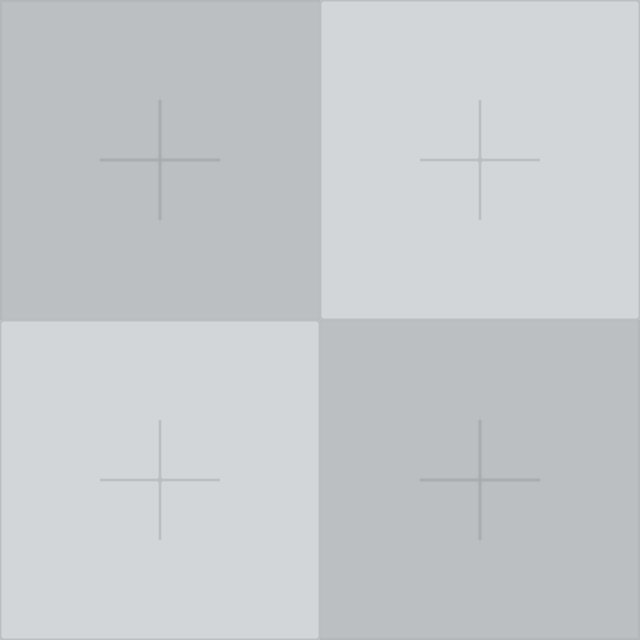
This pattern is drawn by a WebGL 1 fragment shader. Its source:

```glsl
precision highp float;
// Two by two checker of pale grey tiles, each engraved with a thin plus sign.
// Light tiles are rounded boxes set in grey seams; dark tiles have a faint rim.
// All shapes are distance functions measured in cell units.

uniform vec2 u_resolution;

#define CELLS 2.0
#define LIGHT_TILE vec3(0.825, 0.841, 0.852)
#define DARK_TILE vec3(0.735, 0.750, 0.760)
#define GROOVE_SHADE 0.89
#define SEAM_INSET 0.0046
#define CORNER_RADIUS 0.0090
#define ARM_LENGTH 0.1875
#define ARM_HALF_WIDTH 0.0043
#define ARM_FILLET 0.0080
#define DARK_SOFTNESS 0.0035
#define OUTER_RIM 0.06
#define INNER_RIM 0.015

float roundedBox(vec2 p, vec2 halfSize, float radius) {
  vec2 q = abs(p) - halfSize + radius;
  return length(max(q, 0.0)) + min(max(q.x, q.y), 0.0) - radius;
}

float smoothUnion(float a, float b, float k) {
  float h = max(k - abs(a - b), 0.0) / k;
  return min(a, b) - 0.25 * h * h * k;
}

float plusSign(vec2 p) {
  vec2 arm = vec2(ARM_LENGTH, ARM_HALF_WIDTH);
  float across = roundedBox(p, arm, ARM_HALF_WIDTH);
  float down = roundedBox(p, arm.yx, ARM_HALF_WIDTH);
  return smoothUnion(across, down, ARM_FILLET);
}

float coverage(float dist, float softness) {
  return 1.0 - smoothstep(-softness, softness, dist);
}

void main() {
  vec2 uv = gl_FragCoord.xy / u_resolution;
  vec2 grid = uv * CELLS;
  vec2 cell = floor(grid);
  vec2 p = fract(grid) - 0.5;
  float pixel = CELLS / min(u_resolution.x, u_resolution.y);
  float isDark = mod(cell.x + cell.y, 2.0);

  // Groove blur is wider on the dark tiles
  float softness = 0.6 * pixel + DARK_SOFTNESS * isDark;
  float groove = coverage(plusSign(p), softness);

  // Light tile with its grey seam
  float tileDist = roundedBox(p, vec2(0.5 - SEAM_INSET), CORNER_RADIUS);
  float seam = 1.0 - coverage(tileDist, 0.6 * pixel);
  vec3 lightTile = LIGHT_TILE * mix(1.0, GROOVE_SHADE, max(seam, groove));

  // Dark tile with a soft rim, deepest along the canvas border
  vec2 border = min(uv, 1.0 - uv) * CELLS;
  float outer = coverage(min(border.x, border.y) - SEAM_INSET, 1.5 * SEAM_INSET);
  float inner = coverage(-tileDist, SEAM_INSET);
  float rim = max(OUTER_RIM * outer, INNER_RIM * inner);
  vec3 darkTile = DARK_TILE * mix(1.0, GROOVE_SHADE, groove) * (1.0 - rim);

  gl_FragColor = vec4(mix(lightTile, darkTile, isDark), 1.0);
}
```
